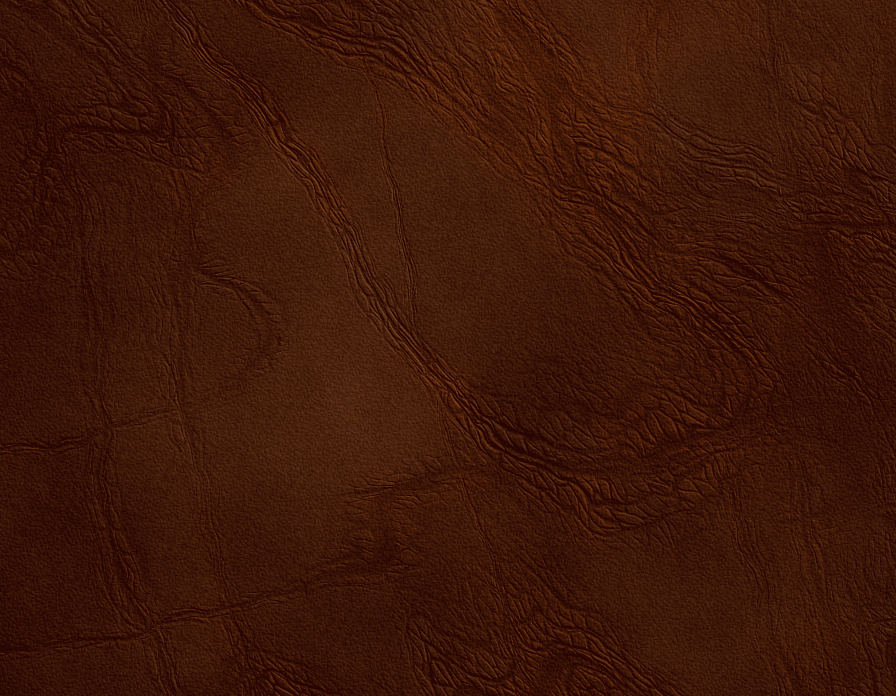
Reproduce this texture procedurally as a Shadertoy shader.

```glsl
// Dark brown waxed leather with diagonal bands of creases, long folds and fine grain.

const vec3 SHADOW_BROWN = vec3(0.150, 0.014, 0.006);
const vec3 MID_BROWN    = vec3(0.243, 0.094, 0.031);
const vec3 WORN_BROWN   = vec3(0.390, 0.215, 0.095);
const vec3 RUST_TINT    = vec3(0.045, 0.002, -0.018);

const vec2  LIGHT_DIR    = vec2(0.64, 0.77);
const float LIGHT_STEP   = 0.0022;
const float RELIEF       = 0.78;
const float CREASE_DARK  = 0.22;
const float BASE_TONE    = 0.425;
const float MOTTLE       = 0.62;
const float SPECKLE      = 0.22;
const float GRAIN_SCALE  = 165.0;
const float GRAIN_DEPTH  = 0.24;
const float CRACKLE      = 0.12;
const vec2  BAND_SCALE   = vec2(0.75, 3.3);
const vec2  CREASE_SCALE = vec2(27.0, 88.0);
const float STRAND_COUNT = 26.0;
const mat2  TURN         = mat2(0.8, 0.6, -0.6, 0.8);

// Crease families: angle, band width, strength, seed
const int FAMILIES = 4;
const vec4 FAMILY[FAMILIES] = vec4[](
    vec4(-0.88, 0.160, 1.00, 3.0),
    vec4(-0.60, 0.120, 0.95, 17.0),
    vec4( 0.06, 0.045, 0.80, 31.0),
    vec4(-1.35, 0.080, 0.60, 47.0));

float hash(vec2 p) {
    return fract(sin(dot(p, vec2(127.1, 311.7))) * 43758.5453);
}

vec2 hash2(vec2 p) {
    return vec2(hash(p), hash(p + 57.3));
}

float noise(vec2 p) {
    vec2 i = floor(p), f = fract(p);
    f = f * f * f * (f * (f * 6.0 - 15.0) + 10.0);
    return mix(mix(hash(i), hash(i + vec2(1, 0)), f.x),
               mix(hash(i + vec2(0, 1)), hash(i + vec2(1, 1)), f.x), f.y);
}

float fbm(vec2 p) {
    float sum = 0.0, amp = 0.5;
    for (int i = 0; i < 4; i++) {
        sum += amp * noise(p);
        p = 2.0 * TURN * p + 7.7;
        amp *= 0.5;
    }
    return sum / 0.9375;
}

vec2 noise2(vec2 p) {
    return vec2(noise(p), noise(p + 23.7)) - 0.5;
}

// Gap between the two nearest cell centres; zero on cell borders
float cellGap(vec2 p) {
    vec2 cell = floor(p), f = fract(p);
    float nearest = 8.0, second = 8.0;
    for (int y = -1; y <= 1; y++)
    for (int x = -1; x <= 1; x++) {
        vec2 o = vec2(x, y);
        float d = length(o + hash2(cell + o) - f);
        second = min(second, max(nearest, d));
        nearest = min(nearest, d);
    }
    return second - nearest;
}

// Depth of creases (x) and presence of a creased band (y)
vec2 creases(vec2 p) {
    p += 0.10 * noise2(p * 2.7) + 0.020 * noise2(p * 13.0) + 0.006 * noise2(p * 45.0);
    float depth = 0.0, band = 0.0;
    for (int i = 0; i < FAMILIES; i++) {
        vec4 fam = FAMILY[i];
        vec2 dir = vec2(cos(fam.x), sin(fam.x));
        vec2 q = vec2(dot(p, dir), dot(p, vec2(-dir.y, dir.x))) + fam.w;
        vec2 b = q * BAND_SCALE;
        float across = 0.8 * noise(b) + 0.2 * noise(b * 2.3 + 5.1) - 0.5;
        float inBand = fam.z * (1.0 - smoothstep(0.0, fam.y, abs(across)));
        float patchy = 0.5 + 0.75 * noise(q * vec2(9.0, 24.0));
        // Short cells, and long strands that follow the band and fork
        float wrinkle = 1.0 - smoothstep(0.0, 0.32, cellGap(q * CREASE_SCALE));
        float fork = 1.6 * noise(q * vec2(6.0, 22.0)) + 0.5 * noise(q * vec2(18.0, 60.0));
        float strand = abs(fract(across * STRAND_COUNT + fork) - 0.5);
        strand = 1.0 - smoothstep(0.0, 0.2, strand);
        float fold = fam.z * (1.0 - smoothstep(0.0, 0.012, abs(across)));
        float lines = max(0.8 * wrinkle * max(inBand, CRACKLE), strand * inBand);
        depth = max(depth, patchy * max(lines, 0.9 * fold));
        band = max(band, inBand);
    }
    return vec2(depth, band);
}

float height(vec2 p, float depth) {
    float pore = 1.0 - smoothstep(0.0, 0.5, cellGap(TURN * p * GRAIN_SCALE));
    return -depth - GRAIN_DEPTH * pore;
}

void mainImage(out vec4 fragColor, in vec2 fragCoord) {
    vec2 p = fragCoord / iResolution.y;
    vec2 toLight = p + LIGHT_DIR * LIGHT_STEP;

    // Relief lit from the upper right
    vec2 crease = creases(p);
    float slope = height(p, crease.x) - height(toLight, creases(toLight).x);

    // Broad mottling, fine speckle and relief share one tone
    float tone = BASE_TONE + MOTTLE * (fbm(p * 2.4 + 4.0) - 0.5);
    tone += SPECKLE * (noise(TURN * p * 330.0) - 0.5) + 0.14 * (fbm(p * 20.0) - 0.5);
    tone += RELIEF * slope - CREASE_DARK * crease.x;
    tone = clamp(tone, 0.0, 1.15);

    vec3 color = mix(SHADOW_BROWN, MID_BROWN, min(tone / 0.4, 1.0));
    color = mix(color, WORN_BROWN, max(tone - 0.4, 0.0) / 0.6);

    // Rust-coloured wear on the raised parts of the bands
    float rust = crease.y * smoothstep(0.35, 0.65, fbm(p * 5.0 + 11.0));
    color += RUST_TINT * rust * smoothstep(0.2, 0.7, tone);
    fragColor = vec4(max(color, 0.0), 1.0);
}
```
